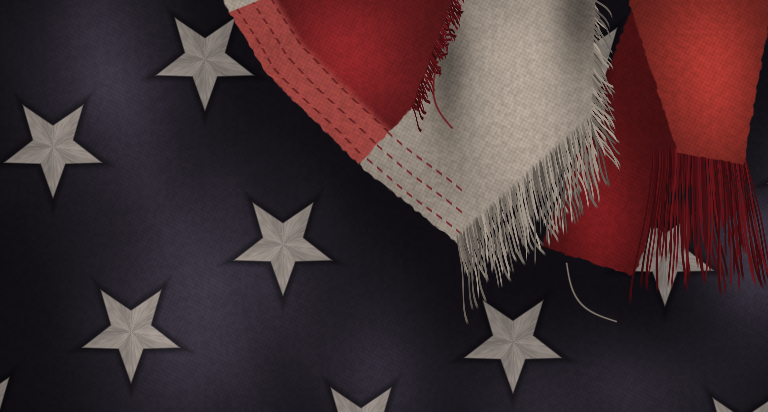
Give the GLSL for this texture, as a WebGL 1 fragment shader.

```glsl
precision highp float;
// Frayed red and white cloth strips over dark blue cloth with sewn stars.
// Strips are intersected half-planes, stars fill a skewed lattice, and
// torn hems are layered rows of hashed strands.
uniform vec2 u_resolution;

float hash(vec2 p) { return fract(sin(dot(p, vec2(127.1, 311.7))) * 4375.85); }

float noise(vec2 p) {
  vec2 i = floor(p), f = fract(p);
  f *= f * (3.0 - 2.0 * f);
  return mix(mix(hash(i), hash(i + vec2(1, 0)), f.x),
             mix(hash(i + vec2(0, 1)), hash(i + 1.0), f.x), f.y);
}

float cover(float d) {
  float px = 1.0 / u_resolution.y;
  return 1.0 - smoothstep(-px, px, d);
}

float glow(vec2 p, vec2 center, vec2 radius) {
  vec2 q = (p - center) / radius;
  return exp(-dot(q, q));
}

// Distance to a line, positive on the right of a -> b
float side(vec2 p, vec2 a, vec2 b) {
  vec2 e = normalize(b - a);
  return dot(p - a, vec2(e.y, -e.x));
}

// Hanging strip, corners counterclockwise
float strip(vec2 p, vec2 a, vec2 b, vec2 c, vec2 d, vec2 e) {
  return max(max(side(p, a, b), side(p, b, c)), max(side(p, c, d), side(p, d, e)))
       + 0.006 * (noise(p * 90.0) - 0.5);
}

float star(vec2 p, float radius) {
  float sector = 1.256637;
  float a = mod(atan(p.x, -p.y) + 0.5 * sector, sector) - 0.5 * sector;
  vec2 notch = 0.41 * radius * vec2(cos(0.5 * sector), sin(0.5 * sector));
  return side(length(p) * vec2(cos(a), abs(sin(a))), vec2(radius, 0), notch);
}

// Coordinates of q in the basis u, v
vec2 skew(vec2 q, vec2 u, vec2 v) {
  return vec2(q.x * v.y - q.y * v.x, u.x * q.y - u.y * q.x) / (u.x * v.y - u.y * v.x);
}

// Lays strands along a -> b, hanging by h, over the base colour
vec3 fringe(vec3 base, vec3 tint, vec2 p, vec2 a, vec2 b, vec2 h, float spread, float count) {
  vec2 q = skew(p - a, b - a, h);
  float t = q.y, s = 0.5 + (q.x - 0.5) / (1.0 + spread * max(t, 0.0));
  for (int i = 0; i < 3; i++) {
    float k = float(i);
    float x = s * count + k * 0.37 + t * (k - 1.0) * count * 0.06
            + 0.9 * t * sin(t * 6.0 + s * 9.0 + k * 2.0);
    float id = floor(x), r = hash(vec2(id, k + 3.0)), len = 0.4 + 0.6 * r;
    float m = 1.0 - smoothstep(0.14, 0.34, abs(fract(x) - 0.5 - 0.25 * (r - 0.5)));
    m *= smoothstep(-0.15, -0.05, t) * (1.0 - smoothstep(len - 0.08, len, t));
    m *= step(0.0, id) * step(id, count);
    base = mix(base, tint * (0.45 + 0.55 * hash(vec2(id, k + 9.0))), m);
  }
  return base;
}

float thread(vec2 p, vec2 a, vec2 b, float bow) {
  vec2 e = b - a, q = p - a;
  float s = clamp(dot(q, e) / dot(e, e), 0.0, 1.0);
  return cover(length(q - e * s - bow * sin(3.14 * s) * vec2(-e.y, e.x)) - 0.002);
}

// Dashed seam at a depth inside an edge
float seam(float d, float depth, float along) {
  return cover(abs(d + depth + 0.002 * sin(along * 30.0)) - 0.0018)
       * smoothstep(-0.5, 0.1, sin(along * 260.0));
}

float weave(vec2 p) {
  return 0.83 + 0.12 * noise(p * 130.0) + 0.1 * noise(p * 9.0)
       + 0.05 * sin(p.x * 480.0 + p.y * 150.0) * sin(p.y * 480.0 - p.x * 150.0);
}

vec3 starCloth(vec2 p, float shade) {
  float light = 0.75 * glow(p, vec2(0.52, 0.27), vec2(0.27, 0.33))
              + 0.65 * glow(p, vec2(0.25, 0.83), vec2(0.19, 0.28))
              + 0.75 * glow(p, vec2(1.85, 0.42), vec2(0.14, 0.24))
              + 0.5 * glow(p, vec2(1.45, 0.03), vec2(0.32, 0.15))
              + 0.4 * glow(p, vec2(0.93, 0.08), vec2(0.12, 0.2));
  light *= shade * (0.75 + 0.5 * noise(vec2(p.x * 7.0 + p.y * 2.5, p.y * 1.5)));
  vec3 cloth = mix(vec3(0.065, 0.055, 0.075), vec3(0.3, 0.27, 0.33), min(light, 1.0));
  vec2 u = vec2(0.37, 0.212), v = vec2(0.19, -0.449), q = p - vec2(0.129, 0.644);
  vec2 cell = floor(skew(q, u, v) + 0.5);
  q -= cell.x * u + cell.y * v;
  float d = star(q, 0.125), angle = atan(q.x, -q.y);
  float satin = 0.88 + 0.18 * noise(vec2(angle * 22.0, length(q) * 55.0)) + 0.07 * sin(angle * 5.0);
  cloth *= weave(p) * mix(0.6, 1.0, smoothstep(0.0, 0.02, d));
  return mix(cloth, vec3(0.62, 0.58, 0.55) * satin * (0.78 + 0.3 * light), cover(d));
}

void main() {
  vec2 p = gl_FragCoord.xy / u_resolution * vec2(1.87, 1);
  float cloth = weave(p);
  vec2 top = vec2(0.541, 1), hip = vec2(0.646, 0.824), corner = vec2(0.873, 0.6);
  vec2 tip = vec2(1.117, 0.407), bend = vec2(1.439, 0.695), knee = vec2(1.65, 0.63);
  float red = strip(p, top, hip, corner, vec2(1, 0.737), vec2(1.102, 1));
  float white = strip(p, vec2(1.08, 1), corner, tip, bend, vec2(1.45, 1));
  float dark = strip(p, vec2(1.545, 1), vec2(1.317, 0.402), vec2(1.561, 0.325), knee, vec2(1.78, 1));
  float bright = strip(p, vec2(1.53, 1), knee, vec2(1.81, 0.6), vec2(1.873, 0.95), vec2(1.885, 1.02));
  float gap = min(min(red, white), min(dark, bright));
  vec3 color = starCloth(p, mix(0.25, 1.0, smoothstep(0.0, 0.16, gap)));
  vec3 crimson = vec3(0.4, 0.08, 0.1), linen = vec3(0.66, 0.61, 0.56);

  // Right red strip: shaded fold, strands, lit fold
  float fold = 0.65 + 0.5 * glow(p, vec2(1.46, 0.5), vec2(0.09, 0.2));
  fold *= mix(0.45, 1.0, smoothstep(0.0, 0.06, white));
  color = mix(color, vec3(0.43, 0.1, 0.11) * fold * cloth, cover(dark));
  color = fringe(color, crimson, p, vec2(1.59, 0.6), vec2(1.81, 0.62), vec2(0.015, -0.34), 0.45, 30.0);
  float lit = 0.55 + 0.5 * glow(p, vec2(1.72, 0.83), vec2(0.13, 0.22));
  color = mix(color, vec3(0.67, 0.22, 0.19) * lit * cloth, cover(bright));

  // White strip with hem seams and torn strands
  color = fringe(color, linen, p, vec2(1.42, 1.03), bend, vec2(0.075, -0.1), 0.0, 22.0);
  float sheen = 0.9 + 0.2 * glow(p, vec2(1.27, 0.75), vec2(0.12, 0.25))
              - 0.35 * glow(p, vec2(1.09, 0.83), vec2(0.05, 0.16))
              - 0.4 * glow(p, vec2(1.41, 0.98), vec2(0.06, 0.16));
  float hem = side(p, corner, tip);
  float edge = max(side(p, top, hip), side(p, hip, corner));
  vec3 wool = mix(vec3(0.52, 0.14, 0.15) * (0.6 + 0.5 * glow(p, vec2(0.85, 0.87), vec2(0.16))),
                  vec3(0.62, 0.27, 0.25), smoothstep(-0.125, -0.1, edge));
  vec3 sheet = linen * sheen * cloth;
  for (int i = 0; i < 3; i++) {
    float depth = 0.022 + 0.042 * float(i);
    sheet = mix(sheet, crimson, seam(hem, depth, p.x) * step(p.x, 1.13));
    wool = mix(wool, crimson * 0.7, 0.75 * seam(edge, depth, p.y));
  }
  color = mix(color, sheet, cover(white));
  color = fringe(color, linen, p, tip, bend, vec2(0.045, -0.18), 0.0, 40.0);

  // Left red strip with a pale scrap at its top
  color = fringe(color, crimson, p, vec2(1, 0.75), vec2(1.1, 1.02), vec2(0.035, -0.05), 0.0, 26.0);
  wool = mix(wool, linen, cover(0.975 - p.y + 0.4 * (p.x - 0.57)));
  color = mix(color, wool * cloth, cover(red));

  // Stray threads
  color = mix(color, linen * 0.8, thread(p, vec2(1.38, 0.36), vec2(1.5, 0.22), -0.2));
  color = mix(color, crimson, thread(p, vec2(1.06, 0.83), vec2(1.1, 0.69), -0.15));
  gl_FragColor = vec4(color, 1);
}
```
